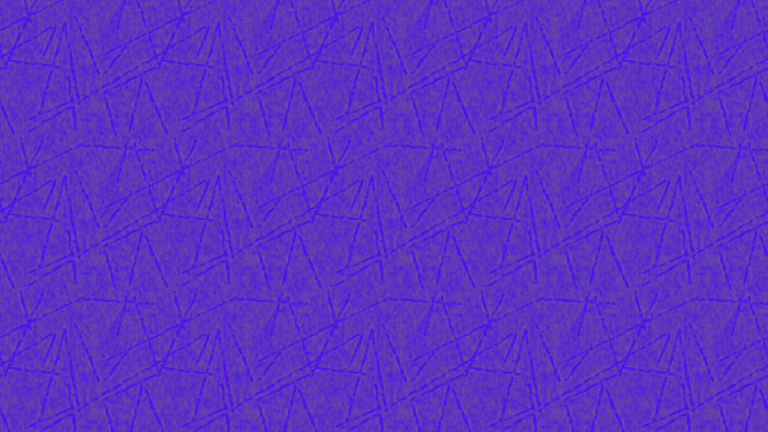
Write a Shadertoy shader that draws this pattern.

```glsl
#define TILES_ACROSS 5.0
#define TILE_ORIGIN vec2(1.6667, 1.875)
#define STEEP_WIDTH 0.0085
#define SLANT_WIDTH 0.0070
#define WOBBLE 0.010
#define GRAIN 0.48
#define BASE_LEVEL 0.27
#define HALO 0.12
#define GROUND vec3(0.385, 0.270, 0.660)
#define INK vec3(0.310, 0.040, 0.960)

// Scratches as start.xy, end.xy in tile units, y pointing down
const vec4 STEEP[12] = vec4[12](
    vec4(0.17, -0.04, 0.095, 0.25), vec4(0.21, 0.0, 0.37, 0.50),
    vec4(0.61, -0.02, 0.36, 0.51),  vec4(0.76, 0.20, 0.585, 0.82),
    vec4(0.755, 0.20, 0.85, 0.74),  vec4(0.825, 0.17, 0.975, 0.54),
    vec4(0.26, 0.56, 0.175, 0.92),  vec4(0.28, 0.60, 0.42, 0.93),
    vec4(1.02, 0.70, 1.085, 0.94),  vec4(0.47, -0.03, 0.53, 0.21),
    vec4(0.78, 0.57, 0.83, 0.91),   vec4(0.70, 0.23, 0.62, 0.42));

const vec4 SLANT[8] = vec4[8](
    vec4(0.0, 0.42, 0.87, 0.0),    vec4(0.0, 0.67, 0.37, 0.49),
    vec4(0.52, 0.92, 1.04, 0.61),  vec4(1.04, 0.61, 1.67, 0.24),
    vec4(0.37, 0.455, 0.72, 0.50), vec4(0.87, 0.01, 1.33, 0.04),
    vec4(0.02, 0.54, 0.19, 0.32),  vec4(0.50, 0.85, 0.80, 0.72));

vec2 gradientAt(vec2 cell, vec2 period) {
    cell = mod(cell, period);
    vec3 h = fract(cell.xyx * vec3(0.1031, 0.1030, 0.0973));
    h += dot(h, h.yzx + 33.33);
    float angle = 6.2832 * fract((h.x + h.y) * h.z);
    return vec2(cos(angle), sin(angle));
}

// Gradient noise that wraps at the tile border
float tileNoise(vec2 p, vec2 period) {
    p *= period;
    vec2 i = floor(p), f = p - i;
    vec2 u = f * f * f * (f * (f * 6.0 - 15.0) + 10.0);
    vec2 e = vec2(1.0, 0.0);
    float a = dot(gradientAt(i, period), f);
    float b = dot(gradientAt(i + e.xy, period), f - e.xy);
    float c = dot(gradientAt(i + e.yx, period), f - e.yx);
    float d = dot(gradientAt(i + e.xx, period), f - e.xx);
    return mix(mix(a, b, u.x), mix(c, d, u.x), u.y);
}

// Distance to a segment repeated on the unit torus
float scratchDistance(vec2 p, vec4 s) {
    vec2 halfSpan = 0.5 * (s.zw - s.xy);
    vec2 q = fract(p - 0.5 * (s.xy + s.zw) + 0.5) - 0.5;
    float t = clamp(dot(q, halfSpan) / dot(halfSpan, halfSpan), -1.0, 1.0);
    return length(q - halfSpan * t);
}

void mainImage(out vec4 fragColor, in vec2 fragCoord) {
    float pixel = TILES_ACROSS / iResolution.x;
    vec2 p = (fragCoord * pixel - TILE_ORIGIN) * vec2(1.0, -1.0);

    // Uneven scratch paths
    vec2 bent = p + WOBBLE * vec2(tileNoise(p, vec2(19.0)),
                                  tileNoise(p + 0.37, vec2(17.0)));
    float steep = 1.0, slant = 1.0;
    for (int i = 0; i < STEEP.length(); i++)
        steep = min(steep, scratchDistance(bent, STEEP[i]));
    for (int i = 0; i < SLANT.length(); i++)
        slant = min(slant, scratchDistance(bent, SLANT[i]));

    // Soft strokes, broken into dashes
    float soft = 0.75 * pixel;
    float line = max(1.0 - smoothstep(STEEP_WIDTH - soft, STEEP_WIDTH + soft, steep),
                     1.0 - smoothstep(SLANT_WIDTH - soft, SLANT_WIDTH + soft, slant));
    float dash = smoothstep(-0.32, 0.16, tileNoise(p + 0.21, vec2(31.0)));
    float nearest = min(steep, slant);
    float halo = smoothstep(0.008, 0.014, nearest) * (1.0 - smoothstep(0.014, 0.030, nearest));

    // Upright grain, mottling and small dark specks
    float fine = tileNoise(p, vec2(47.0, 29.0));
    float medium = tileNoise(p + 0.13, vec2(21.0, 13.0));
    float broad = tileNoise(p + 0.57, vec2(7.0, 5.0));
    float specks = smoothstep(0.26, 0.50, tileNoise(p + 0.71, vec2(33.0, 37.0)));

    float level = BASE_LEVEL + GRAIN * (fine + 0.6 * medium + 0.4 * broad);
    level += 0.35 * specks - HALO * halo;
    level = mix(level, 0.95, line * mix(0.2, 0.95, dash));
    fragColor = vec4(mix(GROUND, INK, clamp(level, -0.12, 1.0)), 1.0);
}
```
